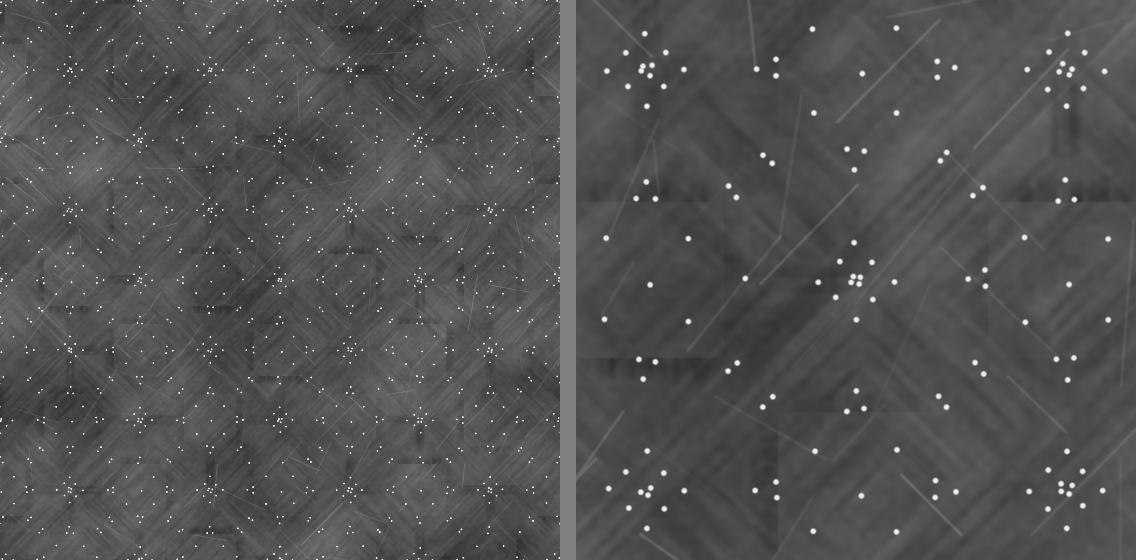
Left, the full canvas; right, a detail of the centre.
Give the GLSL for this texture, as a three.js fragment shader.

```glsl
// Dark brushed slate, set with a repeating star lattice of small pale dots.
// Stars sit on a square grid turned by 45 degrees; dots are distances around its
// corners, centres and edges, over noise clouds, streaks, dark strokes and scratches.

#define REPEATS 4.0        // repeats across and down
#define DOT_RADIUS 0.0092  // in lattice units
#define DOT_SOFT 0.0042
#define DOT_JITTER 0.014
#define DOT_LOSS 0.03      // share of missing dots
#define BASE_TONE 0.318
#define CLOUD_DEPTH 0.27
#define STREAK_DEPTH 0.10
#define STROKE_DEPTH 0.10
#define SCRATCH_GRID 16.0
#define SCRATCH_TONE 0.10

varying vec2 vUv;

const vec3 DOT_COLOR = vec3(0.93);

float hash(vec2 p) {
  vec3 q = fract(p.xyx * 0.1031);
  q += dot(q, q.yzx + 33.33);
  return fract((q.x + q.y) * q.z);
}

vec2 hash2(vec2 p) { return vec2(hash(p), hash(p + 57.7)); }

float noise(vec2 p) {
  vec2 i = floor(p), f = fract(p);
  f = f * f * (3.0 - 2.0 * f);
  return mix(mix(hash(i), hash(i + vec2(1, 0)), f.x),
             mix(hash(i + vec2(0, 1)), hash(i + vec2(1, 1)), f.x), f.y);
}

float fbm(vec2 p) {
  float sum = 0.0, amp = 0.5;
  for (int i = 0; i < 5; i++) {
    sum += amp * noise(p);
    p = mat2(1.6, 1.2, -1.2, 1.6) * p + 19.7;
    amp *= 0.56;
  }
  return sum / 1.08;
}

// Long thin grain running along p.x
float streak(vec2 p) {
  return 0.6 * noise(p * vec2(3.2, 42.0)) + 0.4 * noise(p * vec2(1.3, 17.0) + 31.0);
}

vec2 turn(vec2 p) { return vec2(-p.y, p.x); }

// Distance to one dot, moved a little or dropped by its seed
float dotAt(vec2 p, vec2 centre, vec2 seed) {
  seed += centre * 91.0;
  float lost = step(hash(seed + 11.3), DOT_LOSS);
  return length(p - centre - DOT_JITTER * (hash2(seed) - 0.5)) + lost;
}

float latticeDots(vec2 r) {
  vec2 corner = floor(r + 0.5), cell = floor(r);
  vec2 star = r - corner, mid = r - cell - 0.5;
  vec2 edgeX = vec2(mid.x, star.y), edgeY = vec2(mid.y, star.x);
  float d = dotAt(mid, vec2(0.0, 0.02), cell);
  for (int k = 0; k < 4; k++) {
    float fk = float(k);
    vec2 sc = corner + fk * 17.3 + 100.0, sm = cell + fk * 23.9 + 200.0;
    // Star: tight core and ring of eight
    d = min(d, dotAt(star, vec2(0.020, 0.006), sc));
    d = min(d, dotAt(star, vec2(0.084, 0.0), sc));
    d = min(d, dotAt(star, vec2(0.09), sc));
    // Between stars: four single dots and four triangles
    d = min(d, dotAt(mid, vec2(0.196, 0.0), sm));
    d = min(d, dotAt(mid, vec2(0.236), sm));
    d = min(d, dotAt(mid, vec2(0.211, 0.171), sm));
    d = min(d, dotAt(mid, vec2(0.171, 0.211), sm));
    // Lattice edges: a pair on either side
    vec2 pair = vec2(0.021, 0.082) * vec2(k < 2 ? -1.0 : 1.0, mod(fk, 2.0) * 2.0 - 1.0);
    d = min(d, dotAt(edgeX, pair, vec2(cell.x, corner.y) + 300.0));
    d = min(d, dotAt(edgeY, pair, vec2(cell.y, corner.x) + 400.0));
    star = turn(star);
    mid = turn(mid);
  }
  return d;
}

// Dark arms beside each star and bands of short strokes beyond them
float darkStrokes(vec2 r) {
  vec2 corner = floor(r + 0.5), f = r - corner;
  vec2 p = 0.5 * vec2(f.x + f.y, f.x - f.y);
  float sum = 0.0;
  for (int k = 0; k < 4; k++) {
    vec2 seed = corner + float(k) * 13.7 + 500.0;
    float grain = noise(vec2(p.x * 5.0, p.y * 65.0) + seed * 7.0);
    float arm = smoothstep(0.0, 0.05, p.x) * smoothstep(0.27, 0.15, p.x)
              * smoothstep(0.045, 0.02, abs(p.y));
    float band = smoothstep(0.24, 0.30, p.x) * smoothstep(0.318, 0.311, p.x)
               * smoothstep(0.18, 0.13, abs(p.y));
    vec2 power = hash2(seed);
    sum += (arm * power.x * power.x + band * power.y * power.y) * (0.25 + 0.75 * grain);
    p = turn(p);
  }
  return sum;
}

// Fine pale scratches, one per grid cell, mostly diagonal
float scratches(vec2 uv) {
  vec2 g = uv * SCRATCH_GRID, cell = floor(g);
  float sum = 0.0;
  for (int k = 0; k < 9; k++) {
    vec2 id = cell + vec2(mod(float(k), 3.0), floor(float(k) / 3.0)) - 1.0;
    vec2 h = hash2(id + 600.0), v = hash2(id + 700.0);
    float angle = (h.x < 0.5 ? -0.785 : 0.785) + 2.2 * pow(v.x - 0.5, 3.0) * 4.0;
    vec2 dir = vec2(cos(angle), sin(angle)), q = g - id - hash2(id + 800.0);
    float along = max(abs(dot(q, dir)) - 0.2 - 0.7 * h.y, 0.0);
    float d = length(vec2(along, dot(q, turn(dir))));
    sum += v.y * smoothstep(0.025, 0.004, d);
  }
  return min(sum, 1.0);
}

void main() {
  vec2 p = vUv * REPEATS;
  vec2 r = vec2(p.x + p.y, p.x - p.y);
  vec2 f = abs(fract(r + 0.5) - 0.5);

  // Clouds and grain that follows the nearer lattice edge
  float side = f.x - f.y + 0.3 * (noise(r * 5.0) - 0.5) + 0.08;
  float grain = mix(streak(r.yx + 80.0), streak(r), smoothstep(-0.12, 0.12, side));
  float tone = BASE_TONE + CLOUD_DEPTH * (fbm(vUv * 7.0 + 3.0) - 0.5)
             + STREAK_DEPTH * (grain - 0.5) + 0.03 * (noise(vUv * 230.0) - 0.5);

  // Wear, then dots
  tone -= STROKE_DEPTH * darkStrokes(r);
  tone += SCRATCH_TONE * scratches(vUv);
  float dots = 1.0 - smoothstep(DOT_RADIUS - DOT_SOFT, DOT_RADIUS + DOT_SOFT, latticeDots(r));
  gl_FragColor = vec4(mix(vec3(clamp(tone, 0.2, 0.5)), DOT_COLOR, dots), 1.0);
}
```
